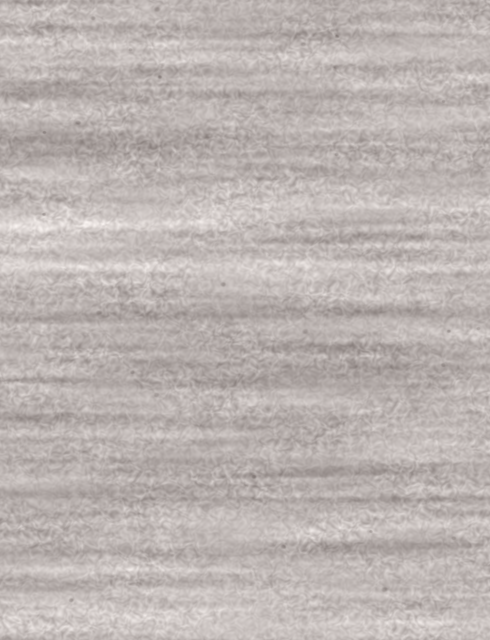
A Shadertoy shader for this texture:

```glsl
// Pale warm-grey woven surface with horizontal streaks, soft grain and a few dark specks.

#define BASE_COLOR    vec3(0.747, 0.717, 0.707)
#define SHADE_TINT    vec3(1.0, 1.03, 1.03)
#define BAND_AMOUNT   0.105
#define STREAK_AMOUNT 0.105
#define THREAD_AMOUNT 0.075
#define LINE_DEPTH    0.075
#define GRAIN_AMOUNT  0.085
#define CLUMP_AMOUNT  0.085
#define GRAIN_SCALE   180.0
#define SPECK_GRID    22.0
#define SPECK_SHARE   0.06
#define SPECK_DEPTH   0.12

// Integer hash: lattice cell to two values in 0..1
vec2 hash2(vec2 cell) {
    uvec2 q = uvec2(ivec2(cell) + 4096);
    uint h = q.x * 1597334677u ^ q.y * 3812015801u;
    h = (h ^ (h >> 15)) * 2246822519u;
    h = (h ^ (h >> 13)) * 3266489917u;
    h ^= h >> 16;
    return vec2(h & 65535u, h >> 16) / 65535.0;
}

vec2 gradientAt(vec2 cell) {
    float angle = 6.2831853 * hash2(cell).x;
    return vec2(cos(angle), sin(angle));
}

float gradientNoise(vec2 p) {
    vec2 i = floor(p), f = fract(p);
    vec2 u = f * f * f * (f * (f * 6.0 - 15.0) + 10.0);
    vec2 e = vec2(1.0, 0.0);
    float a = dot(gradientAt(i), f);
    float b = dot(gradientAt(i + e.xy), f - e.xy);
    float c = dot(gradientAt(i + e.yx), f - e.yx);
    float d = dot(gradientAt(i + e.xx), f - e.xx);
    return mix(mix(a, b, u.x), mix(c, d, u.x), u.y);
}

// Long horizontal layers, from broad bands to thin threads
float streaks(vec2 p) {
    p.y += 0.006 * gradientNoise(p * vec2(1.3, 3.0) + 7.3);
    float tone = BAND_AMOUNT * gradientNoise(p * vec2(0.6, 11.0) + 11.4);
    tone += BAND_AMOUNT * gradientNoise(p * vec2(0.9, 24.0) + 131.2);
    tone += STREAK_AMOUNT * gradientNoise(p * vec2(1.5, 43.0) + 31.7);
    tone += THREAD_AMOUNT * gradientNoise(p * vec2(5.0, 88.0) + 53.2);
    float line = gradientNoise(p * vec2(1.7, 54.0) + 83.6);
    return tone - LINE_DEPTH * smoothstep(0.2, 0.6, line);
}

// Mottled grain of three sizes, turned and bent to hide the lattice
float grain(vec2 p) {
    vec2 q = p * GRAIN_SCALE;
    q += 0.9 * vec2(gradientNoise(q * 0.31 + 61.0), gradientNoise(q * 0.31 + 97.0));
    float tone = GRAIN_AMOUNT * gradientNoise(mat2(0.80, 0.45, -0.50, 0.86) * q + 317.9);
    tone += CLUMP_AMOUNT * gradientNoise(mat2(0.48, -0.16, 0.20, 0.60) * q + 201.3);
    tone += 0.7 * CLUMP_AMOUNT * gradientNoise(vec2(0.17, 0.34) * q + 411.6);
    return tone * (1.0 + 0.9 * gradientNoise(p * vec2(7.0, 19.0) + 23.0));
}

// Sparse soft dots, one at most in each grid cell
float specks(vec2 p) {
    vec2 cell = floor(p * SPECK_GRID);
    vec2 center = 0.2 + 0.6 * hash2(cell + 300.0);
    vec2 pick = hash2(cell + 700.0);
    float radius = mix(0.07, 0.13, pick.y);
    float dist = length((fract(p * SPECK_GRID) - center) * vec2(0.85, 1.0));
    return step(pick.x, SPECK_SHARE) * (1.0 - smoothstep(0.2 * radius, radius, dist));
}

void mainImage(out vec4 fragColor, in vec2 fragCoord) {
    vec2 p = fragCoord / iResolution.y;
    float tone = streaks(p) + grain(p) - SPECK_DEPTH * specks(p);
    fragColor = vec4(clamp(BASE_COLOR + tone * SHADE_TINT, 0.0, 1.0), 1.0);
}
```
